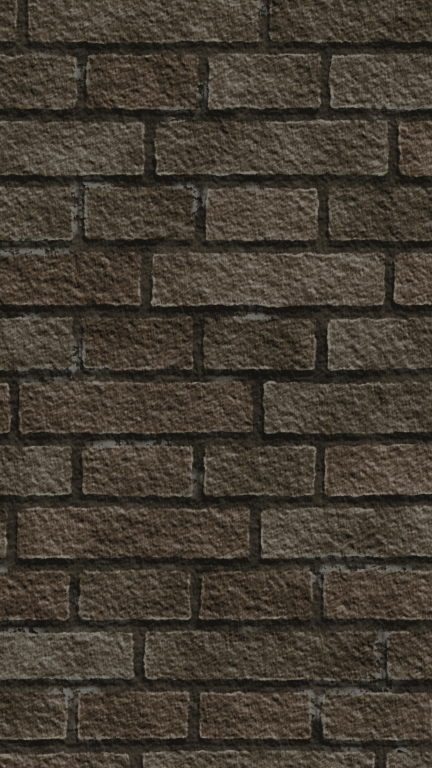
Reproduce this texture procedurally as a Shadertoy shader.

```glsl
const vec3 SHADE = vec3(0.085, 0.08, 0.065);
const vec3 CLAY = vec3(0.27, 0.235, 0.185);
const vec3 SUNLIT = vec3(0.47, 0.45, 0.42);
const vec3 LIME = vec3(0.45, 0.45, 0.43);

float hash(vec2 p) {
    vec3 q = fract(p.xyx * 0.1031);
    q += dot(q, q.yzx + 33.33);
    return fract((q.x + q.y) * q.z);
}

float noise(vec2 p) {
    vec2 i = floor(p), f = fract(p);
    f = f * f * (3.0 - 2.0 * f);
    return mix(mix(hash(i), hash(i + vec2(1, 0)), f.x),
               mix(hash(i + vec2(0, 1)), hash(i + vec2(1, 1)), f.x), f.y);
}

float fbm(vec2 p, int octaves) {
    float sum = 0.0, amp = 0.5, total = 0.0;
    for (int i = 0; i < octaves; i++) {
        sum += amp * noise(p);
        total += amp;
        amp *= 0.68;
        p = mat2(1.6, 1.2, -1.2, 1.6) * p + 17.3;
    }
    return sum / total;
}

float roundBox(vec2 p, vec2 halfSize, float radius) {
    vec2 q = abs(p) - halfSize + radius;
    return length(max(q, 0.0)) + min(max(q.x, q.y), 0.0) - radius;
}

// Positive where the grain faces the light
float relief(vec2 p, vec2 toLight, float scale, int octaves) {
    return fbm(p * scale, octaves) - fbm((p + toLight) * scale, octaves);
}

// Signed distance to the nearest brick, then its column and row
vec3 wall(vec2 p) {
    p += 0.003 * (vec2(noise(p * 11.0), noise(p * 11.0 + 40.0)) - 0.5);

    // Courses shrink slowly towards the bottom
    const float first = 0.0625, pitch = 0.0876, shrink = 0.000456;
    float depth = 1.0 - p.y - first;
    float k = (pitch - sqrt(pitch * pitch - 4.0 * shrink * depth)) / (2.0 * shrink);
    float row = floor(k) + 1.0;
    float rowHeight = pitch - 2.0 * shrink * k;

    // Odd courses hold headers; stretchers shift in pairs of courses
    bool header = mod(row, 2.0) > 0.5;
    float shift = step(4.0, mod(row + 2.0, 8.0));
    float brickLength = header ? 0.159 : 0.3164;
    float start = header ? 0.108 - 0.0012 * row : 0.0286 - 0.0015 * row + 0.1686 * shift;
    float x = (p.x - start) / brickLength;
    vec2 id = vec2(floor(x), row);

    vec2 local = vec2((fract(x) - 0.5) * brickLength, (0.5 - fract(k)) * rowHeight);
    local += (vec2(hash(id + 3.0), hash(id + 8.0)) - 0.5) * vec2(0.003, 0.001);
    local.y += local.x * (hash(id + 5.0) - 0.5) * 0.01;
    vec2 halfSize = 0.5 * vec2(brickLength, rowHeight) - vec2(0.0068, 0.0082);
    float wear = (fbm(p * 65.0, 4) - 0.5) * 0.007;
    return vec3(roundBox(local, halfSize, 0.005) + wear, id);
}

vec3 ramp(float tone) {
    vec3 low = mix(SHADE, CLAY, clamp(tone * 2.0, 0.0, 1.0));
    return mix(low, SUNLIT, clamp(tone * 2.0 - 1.0, 0.0, 1.2));
}

vec3 brickColor(vec2 p, vec2 id, float dist, vec2 toLight) {
    float grain = relief(p, toLight, 150.0, 3);
    float cracks = relief(p * vec2(0.75, 1.4), toLight * 2.0, 38.0, 3);
    float blotch = fbm(p * 14.0 + id * 7.0, 3) - 0.5;
    float tone = 0.53 + 1.15 * grain + 0.6 * cracks + 0.5 * blotch;
    tone += 0.16 * (hash(id + 21.0) - 0.5);

    // Thin worn rim, broken along its length
    float rim = smoothstep(0.003, 0.0, abs(dist + 0.0018));
    tone += 0.32 * rim * smoothstep(0.3, 0.7, noise(p * 40.0));
    vec3 tint = mix(vec3(1.04, 0.985, 0.95), vec3(0.99, 1.0, 0.98), hash(id + 31.0));
    return ramp(tone) * tint;
}

vec3 mortarColor(vec2 p, float shadow, vec2 toLight) {
    float grain = relief(p, toLight, 150.0, 3);
    float tone = 0.26 + 0.65 * grain + 0.5 * (fbm(p * 22.0, 3) - 0.5);
    return ramp(tone - 0.21 * shadow) * vec3(0.98, 1.0, 1.03);
}

void mainImage(out vec4 fragColor, in vec2 fragCoord) {
    vec2 p = fragCoord / iResolution.y;
    float pixel = 1.0 / iResolution.y;
    vec2 toLight = vec2(0.0014, 0.003);

    vec3 brick = wall(p);
    float above = wall(p + vec2(0.003, 0.009)).x;
    float shadow = smoothstep(0.002, -0.002, above);
    float cover = smoothstep(pixel, -pixel, brick.x);

    vec3 color = mix(mortarColor(p, shadow, toLight),
                     brickColor(p, brick.yz, brick.x, toLight), cover);

    // Pale lime crumbs caught along some edges
    float patches = smoothstep(0.56, 0.7, fbm(p * vec2(9.0, 15.0) + 4.0, 3));
    float crumbs = smoothstep(0.35, 0.6, fbm(p * 150.0, 3));
    float edge = smoothstep(0.008, 0.001, abs(brick.x - 0.001));
    color = mix(color, LIME, 0.85 * patches * crumbs * edge * (1.0 - 0.7 * shadow * (1.0 - cover)));

    fragColor = vec4(color, 1.0);
}
```
